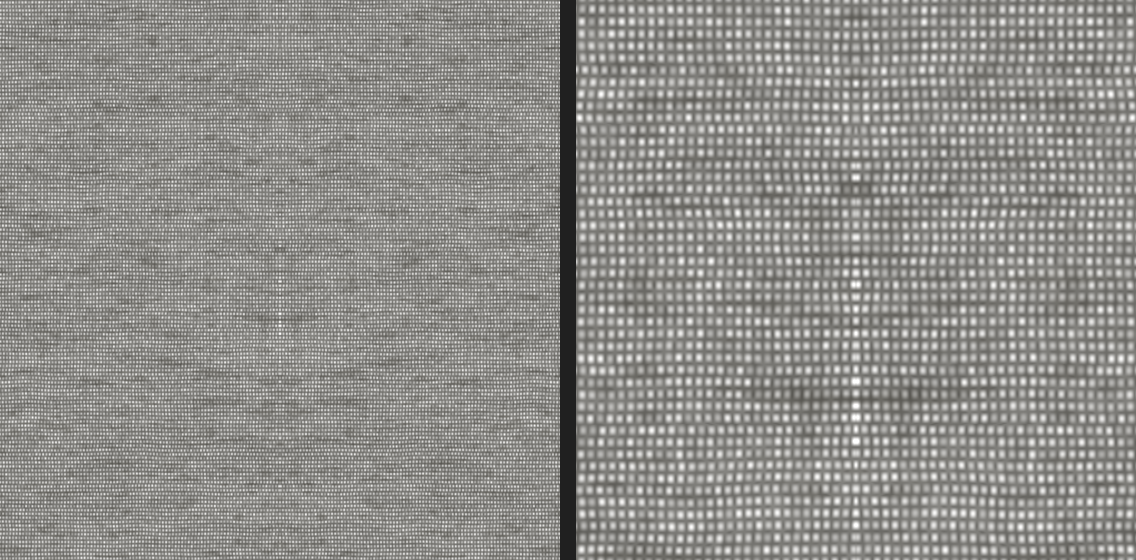
Left, the full canvas; right, a detail of the centre.
Give the GLSL for this texture, as a WebGL 1 fragment shader.

```glsl
precision highp float;

uniform vec2 u_resolution;

const float COLUMNS = 172.0;       // beads across, even for the mirrored halves
const float ROWS = 140.0;          // beads down
const float THREAD_DRIFT = 0.30;   // wander of the threads, in cells
const float ROW_STAGGER = 0.35;    // sideways shift between rows, in cells
const float BEAD_FULLNESS = 0.70;  // lower values widen the beads
const float BEAD_VARIATION = 0.32; // brightness spread between beads
const float SLUB_DEPTH = 0.055;    // darkness of the short weft streaks
const float SLUB_COVER = 0.22;     // how far a streak hides the beads
const float ROW_SHADE = 0.06;      // tone spread along each weft thread
const float CLOUD_SHADE = 0.035;   // tone spread of broad soft bands
const float FIBRE_GRAIN = 0.09;
const float SEAM_GAIN = 0.40;      // extra light on the centre column
const float SEAM_CENTRE = 0.46;
const float SEAM_SPREAD = 0.11;
const vec3 GAP_COLOR = vec3(0.450, 0.446, 0.430);
const vec3 BEAD_COLOR = vec3(0.835, 0.832, 0.825);
const float TAU = 6.2831853;
const int SAMPLES = 3;

float hash(vec2 p) {
  return fract(sin(dot(p, vec2(127.1, 311.7))) * 43758.5453);
}

// Value noise that wraps vertically after the given number of cells
float noise(vec2 p, float period) {
  vec2 i = floor(p);
  vec2 f = fract(p);
  f = f * f * (3.0 - 2.0 * f);
  float y0 = mod(i.y, period);
  float y1 = mod(i.y + 1.0, period);
  float low = mix(hash(vec2(i.x, y0)), hash(vec2(i.x + 1.0, y0)), f.x);
  float high = mix(hash(vec2(i.x, y1)), hash(vec2(i.x + 1.0, y1)), f.x);
  return mix(low, high, f.y);
}

vec3 weave(vec2 uv) {
  // Mirrored halves, with a bead centred on the fold
  float x = abs(uv.x - 0.5);
  vec2 grid = vec2(x * COLUMNS + 0.5, uv.y * ROWS);
  vec2 drift = vec2(noise(vec2(x * 24.0 + 50.0, uv.y * 40.0), 40.0),
                    noise(vec2(x * 20.0 + 90.0, uv.y * 16.0), 16.0)) - 0.5;
  grid += THREAD_DRIFT * drift;
  float row = mod(floor(grid.y), ROWS);
  grid.x += ROW_STAGGER * (hash(vec2(7.0, row)) - 0.5);
  vec2 cell = vec2(floor(grid.x), row);
  vec2 local = fract(grid) - 0.5;

  // Rounded bead where the weft passes over the warp
  vec2 profile = 0.5 + 0.5 * cos(TAU * local);
  float bead = pow(profile.x * profile.y, BEAD_FULLNESS);
  bead *= 1.0 + BEAD_VARIATION * (hash(cell + 17.0) - 0.5) * 2.0;

  // Brighter beads along part of the fold
  float along = (uv.y - SEAM_CENTRE) / SEAM_SPREAD;
  float seam = exp(-along * along) * (1.0 - smoothstep(0.4, 1.0, x * COLUMNS));
  bead *= 1.0 + SEAM_GAIN * seam;

  // Uneven yarn: long tones, short dark slubs and broad bands
  float weft = uv.y * ROWS + THREAD_DRIFT * drift.y;
  float thread = noise(vec2(x * 18.0 + 130.0, weft - 0.5), ROWS) - 0.5;
  float slub = smoothstep(0.55, 1.0, noise(vec2(x * 40.0 + 210.0, weft), ROWS));
  float cloud = noise(vec2(x * 9.0 + 300.0, uv.y * 36.0), 36.0) - 0.5;
  float grain = noise(grid * 2.0 + vec2(400.0, 0.0), ROWS * 2.0) - 0.5;
  float tone = ROW_SHADE * thread + CLOUD_SHADE * cloud + FIBRE_GRAIN * grain;

  vec3 color = mix(GAP_COLOR, BEAD_COLOR, bead * (1.0 - SLUB_COVER * slub));
  return color + tone - SLUB_DEPTH * slub * vec3(0.92, 0.96, 1.05);
}

void main() {
  // Average several points per pixel to smooth the fine threads
  vec3 sum = vec3(0.0);
  for (int j = 0; j < SAMPLES; j++) {
    for (int i = 0; i < SAMPLES; i++) {
      vec2 offset = (vec2(float(i), float(j)) + 0.5) / float(SAMPLES) - 0.5;
      sum += weave((gl_FragCoord.xy + offset) / u_resolution);
    }
  }
  gl_FragColor = vec4(sum / float(SAMPLES * SAMPLES), 1.0);
}
```
